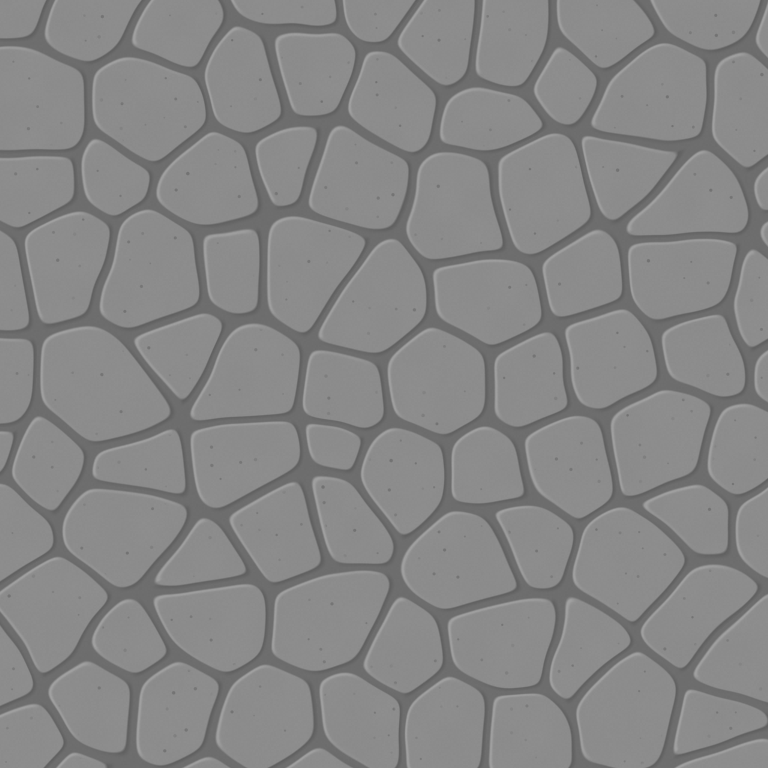
Reproduce this texture procedurally as a Shadertoy shader.

```glsl
// Flat grey flagstones with rounded corners, set in darker mortar.
// A weighted Voronoi diagram gives stones of mixed size; a smooth minimum of
// the edge distances rounds them, and its gradient lights their rims.
#define DENSITY 8.6
#define JITTER 0.72
#define SIZE_SPREAD 0.24
#define HALF_GAP 0.045
#define ROUNDING 0.05
#define WARP 0.10
#define SPECK_GRID 34.0
#define STONE_GREY 0.549
#define MORTAR_GREY 0.428
#define RIM_LIGHT 0.075
#define RIM_SHADOW 0.055
#define LIGHT_DIR vec2(-0.88, 0.47)

vec3 hash3(vec2 p) {
    vec3 q = fract(p.xyx * vec3(0.1031, 0.1030, 0.0973) + 0.137);
    q += dot(q, q.yxz + 33.33);
    return fract((q.xxy + q.yzz) * q.zyx);
}

float valueNoise(vec2 p) {
    vec2 i = floor(p), f = fract(p);
    f = f * f * f * (f * (f * 6.0 - 15.0) + 10.0);
    float low = mix(hash3(i).x, hash3(i + vec2(1, 0)).x, f.x);
    float high = mix(hash3(i + vec2(0, 1)).x, hash3(i + vec2(1, 1)).x, f.x);
    return mix(low, high, f.y);
}

// Site position in xy, size weight in z; odd rows are staggered
vec3 stoneSite(vec2 cell) {
    vec3 h = hash3(cell + 57.0);
    vec2 centre = cell + vec2(0.5 * mod(cell.y, 2.0), 0.5);
    return vec3(centre + JITTER * (h.xy - 0.5), SIZE_SPREAD * h.z);
}

float powerDistance(vec2 p, vec3 site) {
    vec2 r = p - site.xy;
    return dot(r, r) - site.z;
}

// Rounded distance to the cell border in x, outward direction in yz
vec3 stoneBorder(vec2 p) {
    vec2 base = floor(p);
    vec2 ownCell = base;
    vec3 own = vec3(0.0);
    float nearest = 1e5;
    for (int y = -2; y <= 2; y++)
    for (int x = -2; x <= 2; x++) {
        vec2 cell = base + vec2(x, y);
        vec3 site = stoneSite(cell);
        float d = powerDistance(p, site);
        if (d < nearest) { nearest = d; own = site; ownCell = cell; }
    }
    float total = 1e-9;
    vec2 outward = vec2(0.0);
    for (int y = -2; y <= 2; y++)
    for (int x = -2; x <= 2; x++) {
        vec2 cell = base + vec2(x, y);
        if (cell == ownCell) continue;
        vec3 site = stoneSite(cell);
        vec2 toSite = site.xy - own.xy;
        float span = max(length(toSite), 0.01);
        float edge = (powerDistance(p, site) - nearest) / (2.0 * span);
        float weight = exp(-edge / ROUNDING);
        total += weight;
        outward += weight * toSite / span;
    }
    return vec3(-ROUNDING * log(total), outward / max(length(outward), 1e-6));
}

// Sparse dark pits, at most one in each grid square
float specks(vec2 uv, float pixel) {
    vec2 p = uv * SPECK_GRID;
    vec3 h = hash3(floor(p) + 211.0);
    float radius = mix(0.025, 0.065, fract(h.z * 7.0));
    float soft = max(pixel * SPECK_GRID, 0.04);
    float dist = length(fract(p) - 0.2 - 0.6 * h.xy);
    float dot1 = 1.0 - smoothstep(radius - soft * 0.5, radius + soft, dist);
    return dot1 * step(0.5, h.z) * mix(0.3, 1.0, fract(h.z * 13.0));
}

void mainImage(out vec4 fragColor, in vec2 fragCoord) {
    float pixel = 1.0 / iResolution.y;
    vec2 uv = fragCoord * pixel;
    vec2 p = uv * DENSITY + 20.0;

    // Bend the straight cell borders
    vec2 bend = vec2(valueNoise(p * 1.9), valueNoise(p * 1.9 + 40.0)) - 0.5;
    vec3 border = stoneBorder(p + WARP * bend);

    float gap = HALF_GAP + 0.016 * (valueNoise(p * 1.3 + 80.0) - 0.5);
    float depth = border.x - gap;
    float facing = dot(border.yz, LIGHT_DIR);
    float soft = max(pixel * DENSITY * 0.8, 0.012);
    float stoneMask = smoothstep(-soft, soft, depth);

    // Stone face: faint mottling, pits and a thin lit rim
    float grain = hash3(floor(uv * 512.0)).x - 0.5;
    float stone = STONE_GREY + 0.008 * grain + 0.008 * (valueNoise(p * 3.0) - 0.5);
    stone -= 0.10 * specks(uv, pixel) * smoothstep(0.03, 0.08, depth);
    float rim = exp(-pow((depth - 0.018) / 0.016, 2.0));
    stone += RIM_LIGHT * rim * smoothstep(-0.1, 0.8, facing);

    // Mortar: darker on the far side of each stone
    float mortar = MORTAR_GREY + 0.006 * grain;
    float shade = smoothstep(-0.055, 0.0, depth);
    mortar -= RIM_SHADOW * shade * smoothstep(0.1, -0.8, facing);

    fragColor = vec4(vec3(mix(mortar, stone, stoneMask)), 1.0);
}
```
